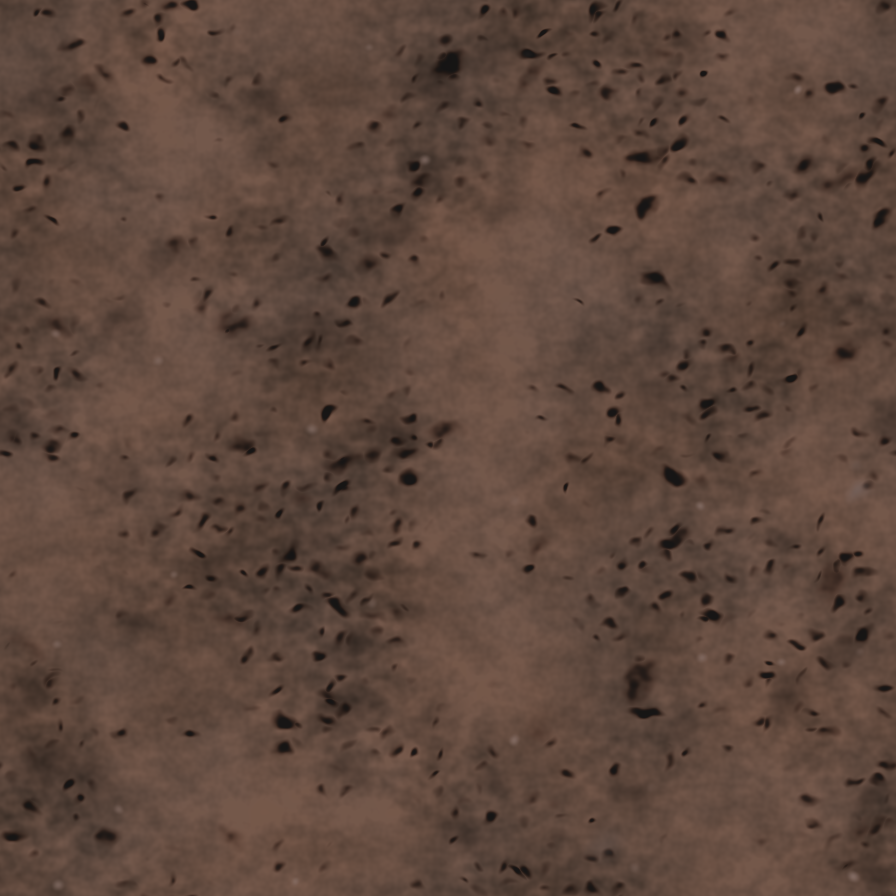
Reproduce this texture procedurally as a three.js fragment shader.

```glsl
// Weathered brown soil: soft mottled earth crossed by slanting, greyer bands,
// broken by blurred dark pits and a few pale grains.
// Layered sines and wrapping noise tint the ground; cellular blobs cut the pits.
varying vec2 vUv;

const float TAU = 6.2831853;

vec2 hash2(vec2 p) {
  vec3 q = fract(p.xyx * vec3(0.1031, 0.1030, 0.0973));
  q += dot(q, q.yzx + 33.33);
  return fract((q.xx + q.yz) * q.zy);
}

// Slope of one lattice corner; the lattice wraps after n cells.
float corner(vec2 cell, vec2 offset, vec2 f, vec2 n, float seed) {
  float a = TAU * hash2(mod(cell + offset, n) + seed).x;
  return dot(vec2(cos(a), sin(a)), f - offset);
}

// Tiling gradient noise, about -0.6 to 0.6.
float noise(vec2 uv, vec2 n, float seed) {
  vec2 p = uv * n;
  vec2 c = floor(p);
  vec2 f = p - c;
  vec2 w = f * f * f * (f * (f * 6.0 - 15.0) + 10.0);
  float low = mix(corner(c, vec2(0.0), f, n, seed), corner(c, vec2(1.0, 0.0), f, n, seed), w.x);
  float high = mix(corner(c, vec2(0.0, 1.0), f, n, seed), corner(c, vec2(1.0), f, n, seed), w.x);
  return mix(low, high, w.y);
}

// Tiling cellular layer of tilted soft ovals; density is the share of filled cells.
float blobs(vec2 uv, float n, float seed, float density, float radius, float stretch) {
  vec2 p = uv * n;
  vec2 home = floor(p);
  float cover = 0.0;
  for (int j = -1; j <= 1; j++) {
    for (int i = -1; i <= 1; i++) {
      vec2 cell = home + vec2(float(i), float(j));
      vec2 id = mod(cell, n) + seed;
      vec2 place = hash2(id);
      vec2 kind = hash2(id + 71.0);
      vec2 shape = hash2(id + 137.0);
      vec2 d = p - cell - 0.15 - 0.7 * place;
      float a = 0.3 + 1.8 * (shape.x - 0.5);
      d = mat2(cos(a), -sin(a), sin(a), cos(a)) * d;
      d.y = d.y * mix(1.0 + 0.3 * (stretch - 1.0), stretch, shape.y) + 0.5 * d.x * d.x;
      float size = radius * mix(0.6, 1.0, kind.y);
      float present = smoothstep(kind.x - 0.1, kind.x + 0.1, density - 0.1);
      float oval = 1.0 - smoothstep(0.0, 1.0, length(d) / size);
      cover = max(cover, oval * present * mix(0.4, 1.0, hash2(id + 29.0).x));
    }
  }
  return cover;
}

void main() {
  vec2 uv = vUv;

  // Broad slanting bands and patches
  float bands = sin(TAU * (2.0 * uv.x - uv.y) + 1.2 * sin(TAU * (uv.x + uv.y)) + 1.0);
  float patches = noise(uv, vec2(4.0), 3.0) + 0.8 * noise(uv, vec2(9.0), 11.0);
  float rough = smoothstep(-0.55, 0.55, 0.15 * bands + patches);

  // Fine relief, stronger on rough ground
  float clouds = noise(uv, vec2(13.0, 16.0), 23.0) + 0.6 * noise(uv, vec2(24.0, 27.0), 19.0);
  float crumbs = noise(uv, vec2(36.0, 48.0), 31.0);
  float grain = noise(uv, vec2(72.0, 92.0), 47.0);
  float dust = noise(uv, vec2(150.0), 59.0);
  float tone = 0.68 - 0.18 * bands - 0.35 * (rough - 0.5) + 0.45 * clouds;
  tone += (0.28 + 0.4 * rough) * (crumbs + 0.9 * grain) + 0.2 * dust;

  vec3 soil = mix(vec3(0.295, 0.226, 0.188), vec3(0.425, 0.324, 0.275), clamp(tone, -0.4, 1.2));
  float warmth = noise(uv, vec2(7.0), 67.0) + 0.4 * crumbs - 0.1 * bands;
  soil += warmth * vec3(0.016, 0.0, -0.01);

  // Pits with gently bent outlines: small, medium, and a few large
  vec2 torn = uv + 0.009 * vec2(noise(uv, vec2(36.0), 83.0), noise(uv, vec2(36.0), 97.0));
  torn += 0.0025 * vec2(noise(uv, vec2(84.0), 101.0), noise(uv, vec2(84.0), 113.0));
  float small = blobs(torn, 40.0, 127.0, 0.08 + 0.6 * rough, 0.68, 2.0);
  float medium = blobs(torn, 23.0, 211.0, 0.06 + 0.5 * rough, 0.62, 2.4);
  float large = blobs(torn, 9.0, 307.0, 0.14 + 0.28 * rough, 0.46, 2.8);
  float stain = blobs(torn, 12.0, 401.0, 0.1 + 0.55 * rough, 0.75, 1.8);

  // Brown shade deepening to near black in the hollows
  float pit = max(max(0.85 * small, medium), large);
  pit *= 1.0 + 0.7 * grain + 0.5 * crumbs;
  soil *= 1.0 - 0.27 * stain;
  soil *= 1.0 - vec3(0.5, 0.57, 0.6) * smoothstep(0.05, 0.75, pit);
  soil = mix(soil, vec3(0.075, 0.076, 0.078), 0.9 * smoothstep(0.4, 0.9, pit));

  // Pale grains and faint chalky spots
  float pale = blobs(uv, 13.0, 503.0, 0.2, 0.13, 1.3);
  float chalk = blobs(torn, 5.0, 601.0, 0.28, 0.18, 1.3);
  soil = mix(soil, vec3(0.55, 0.46, 0.43), 0.8 * pale);
  soil = mix(soil, vec3(0.46, 0.39, 0.37), 0.7 * chalk);

  gl_FragColor = vec4(soil, 1.0);
}
```
